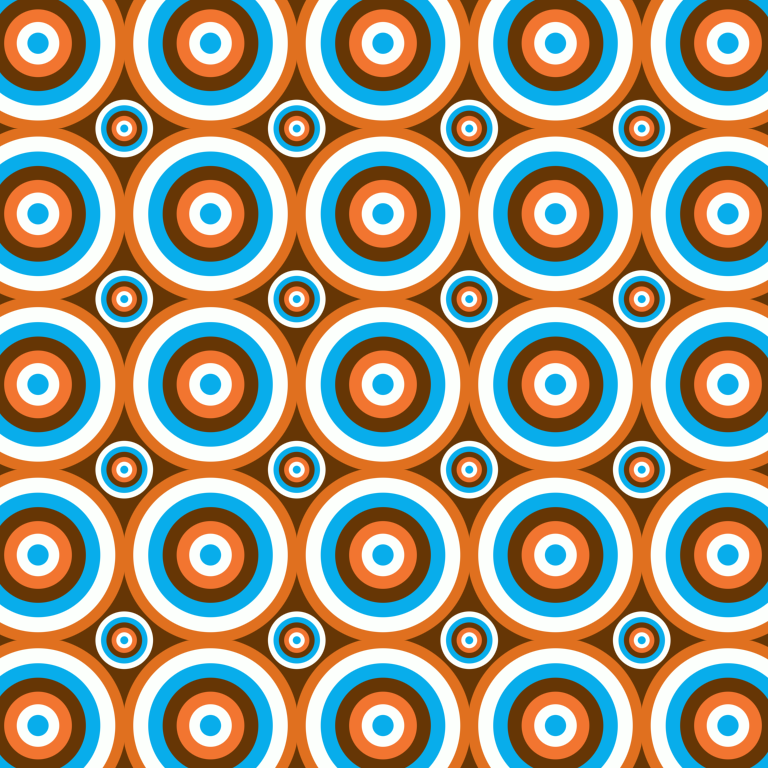
Give the GLSL for this pattern, as a Shadertoy shader.

```glsl
// Retro concentric discs on a nearly square lattice, with overlapping orange rims
// and small ringed discs in the gaps between them.
// Each lattice is a folded distance field, painted ring by ring from outside in.

const vec2  PITCH       = vec2(0.2246, 0.2221);  // lattice spacing
const vec2  CENTER      = vec2(0.4987, 0.4995);  // centre of the middle disc
const float RIM_RADIUS  = 0.1148;                // slightly over half the pitch
const float SMALL_SCALE = 0.373;                 // small disc relative to large
const float SOFTNESS    = 0.0010;                // least half-width of an edge

// Ring radii of the large disc, from outside in
const float WHITE_RADIUS  = 0.1006;
const float BLUE_RADIUS   = 0.0811;
const float BROWN_RADIUS  = 0.0623;
const float ORANGE_RADIUS = 0.0441;
const float HALO_RADIUS   = 0.0277;
const float EYE_RADIUS    = 0.0138;

const vec3 BROWN  = vec3(0.40, 0.21, 0.02);
const vec3 RIM    = vec3(0.88, 0.44, 0.12);
const vec3 ORANGE = vec3(0.95, 0.46, 0.19);
const vec3 WHITE  = vec3(0.99, 1.00, 0.99);
const vec3 BLUE   = vec3(0.03, 0.68, 0.92);

// Distance to the nearest lattice point
float latticeDistance(vec2 p) {
    return length((fract(p / PITCH + 0.5) - 0.5) * PITCH);
}

// Lays a smooth-edged disc over the colour beneath
vec3 paintDisc(vec3 base, vec3 ink, float dist, float radius, float edge) {
    return mix(base, ink, 1.0 - smoothstep(-edge, edge, dist - radius));
}

// Lays the whole stack of rings, sized by scale
vec3 paintRings(vec3 color, float dist, float scale, float edge) {
    color = paintDisc(color, WHITE,  dist, WHITE_RADIUS  * scale, edge);
    color = paintDisc(color, BLUE,   dist, BLUE_RADIUS   * scale, edge);
    color = paintDisc(color, BROWN,  dist, BROWN_RADIUS  * scale, edge);
    color = paintDisc(color, ORANGE, dist, ORANGE_RADIUS * scale, edge);
    color = paintDisc(color, WHITE,  dist, HALO_RADIUS   * scale, edge);
    return  paintDisc(color, BLUE,   dist, EYE_RADIUS    * scale, edge);
}

void mainImage(out vec4 fragColor, in vec2 fragCoord) {
    vec2 p = fragCoord / iResolution.y - CENTER;
    float edge = max(SOFTNESS, 0.75 / iResolution.y);

    float largeDist = latticeDistance(p);
    float smallDist = latticeDistance(p - 0.5 * PITCH);

    // Ground and overlapping rims, then both sizes of ringed disc
    vec3 color = paintDisc(BROWN, RIM, largeDist, RIM_RADIUS, edge);
    color = paintRings(color, largeDist, 1.0, edge);
    color = paintRings(color, smallDist, SMALL_SCALE, edge);

    fragColor = vec4(color, 1.0);
}
```
